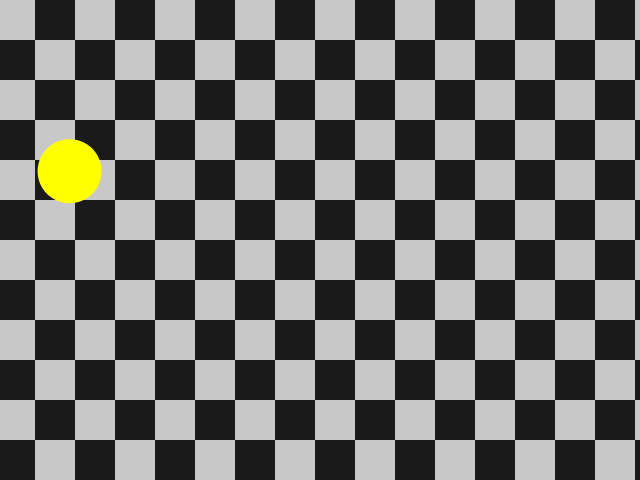
Give the GLSL for this pattern, as a WebGL 1 fragment shader.

```glsl
precision highp float;
// Draws a dark and light checkerboard, shifted slightly left, with one yellow disc.

uniform vec2 u_resolution;

const float ROWS = 12.0;                   // squares down the canvas height
const float LEFT_SHIFT = 0.125;            // part of a square cut off at the left
const vec2 DISC_CENTER = vec2(1.74, 7.72); // in squares from the lower left
const float DISC_RADIUS = 0.8;

const vec3 DARK = vec3(0.102);
const vec3 LIGHT = vec3(0.784);
const vec3 YELLOW = vec3(1.0, 1.0, 0.0);

// Square wave of period 2: +1 on even cells, -1 on odd, one pixel soft at edges.
float squareWave(float x, float pixel) {
  float side = 1.0 - 2.0 * mod(floor(x), 2.0);
  float edgeDistance = 0.5 - abs(fract(x) - 0.5);
  return side * clamp(2.0 * edgeDistance / pixel, 0.0, 1.0);
}

// 0 on dark squares, 1 on light squares.
float checker(vec2 p, float pixel) {
  return 0.5 - 0.5 * squareWave(p.x, pixel) * squareWave(p.y, pixel);
}

// Coverage of a disc with a one-pixel soft rim.
float disc(vec2 p, vec2 center, float radius, float pixel) {
  return clamp(0.5 - (length(p - center) - radius) / pixel, 0.0, 1.0);
}

void main() {
  // One unit is the side of one square.
  float pixel = ROWS / u_resolution.y;
  vec2 p = gl_FragCoord.xy * pixel;

  // Board
  vec3 color = mix(DARK, LIGHT, checker(p + vec2(LEFT_SHIFT, 0.0), pixel));

  // Disc on top
  color = mix(color, YELLOW, disc(p, DISC_CENTER, DISC_RADIUS, pixel));

  gl_FragColor = vec4(color, 1.0);
}
```
